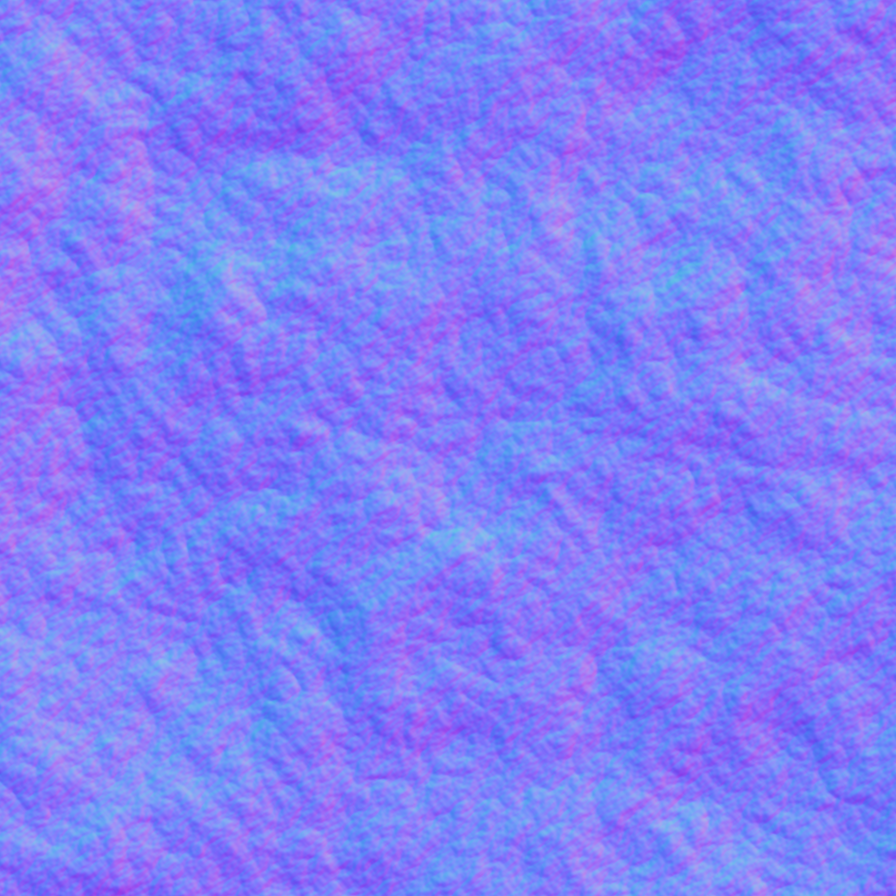
Give the GLSL for this texture map, as a WebGL 1 fragment shader.

```glsl
precision highp float;

uniform vec2 u_resolution;

#define OCTAVES 7
#define BASE_FREQ 4.5     // cells across the canvas in the broadest layer
#define LACUNARITY 1.85   // frequency step between layers
#define RELIEF 0.108      // slope strength of the broadest layer
#define SLOPE_GAIN 1.0    // slope strength step between layers
#define STRETCH 1.35      // elongation of the folds
#define FOLD_ANGLE 0.7    // direction of the main folds, radians
#define CROSS_ANGLE -0.9  // direction of the crossing creases, radians
#define CREASE_WIDTH 0.08 // softness of a crease, in noise height
#define WARP 0.5          // how far broad slopes drag finer layers, in cells
#define BLUE_LEVEL 0.985  // brightness of the facing direction

// Random unit vector for a lattice cell
vec2 cellGradient(vec2 cell) {
  vec3 h = fract(cell.xyx * vec3(0.1031, 0.1030, 0.0973));
  h += dot(h, h.yzx + 33.33);
  float angle = 6.2832 * fract((h.x + h.y) * h.z);
  return vec2(cos(angle), sin(angle));
}

// Quintic gradient noise: height in x, analytic slope in yz
vec3 noiseWithSlope(vec2 p) {
  vec2 cell = floor(p);
  vec2 f = p - cell;
  vec2 u = f * f * f * (f * (f * 6.0 - 15.0) + 10.0);
  vec2 du = 30.0 * f * f * (f - 1.0) * (f - 1.0);

  vec2 ga = cellGradient(cell);
  vec2 gb = cellGradient(cell + vec2(1.0, 0.0));
  vec2 gc = cellGradient(cell + vec2(0.0, 1.0));
  vec2 gd = cellGradient(cell + vec2(1.0, 1.0));

  float a = dot(ga, f);
  float b = dot(gb, f - vec2(1.0, 0.0));
  float c = dot(gc, f - vec2(0.0, 1.0));
  float d = dot(gd, f - vec2(1.0, 1.0));

  vec2 blended = mix(mix(ga, gb, u.x), mix(gc, gd, u.x), u.y);
  vec2 slope = blended + du * vec2(mix(b - a, d - c, u.y), mix(c - a, d - b, u.x));
  return vec3(mix(mix(a, b, u.x), mix(c, d, u.x), u.y), slope);
}

// Summed slope of stretched layers, each dragged by the broader ones
vec2 surfaceSlope(vec2 p) {
  vec2 slope = vec2(0.0);
  float freq = BASE_FREQ;
  float strength = RELIEF;
  for (int i = 0; i < OCTAVES; i++) {
    float layer = float(i);

    // Two of the broader layers run across the others, as creases
    bool crossing = i == 1 || i == 3;
    float angle = crossing ? CROSS_ANGLE : FOLD_ANGLE;
    vec2 along = vec2(cos(angle), sin(angle));
    vec2 across = vec2(-along.y, along.x);
    mat2 frame = mat2(along / STRETCH, across);

    vec2 q = (p * freq + WARP * slope) * frame + vec2(37.3, 71.7) * (layer + 1.0);
    vec3 n = noiseWithSlope(q);
    float side = crossing ? n.x / length(vec2(n.x, CREASE_WIDTH)) : 1.0;

    // Fade layers too fine for the pixel grid
    float visible = 1.0 - smoothstep(0.36, 0.7, freq / u_resolution.y);
    slope += strength * visible * side * (frame * n.yz);

    freq *= LACUNARITY;
    strength *= SLOPE_GAIN;
  }
  return slope;
}

void main() {
  vec2 p = gl_FragCoord.xy / u_resolution.y;
  vec3 normal = normalize(vec3(-surfaceSlope(p), 1.0));

  // Pack the unit normal into colour
  vec3 colour = 0.5 + 0.5 * normal;
  gl_FragColor = vec4(colour * vec3(1.0, 1.0, BLUE_LEVEL), 1.0);
}
```
